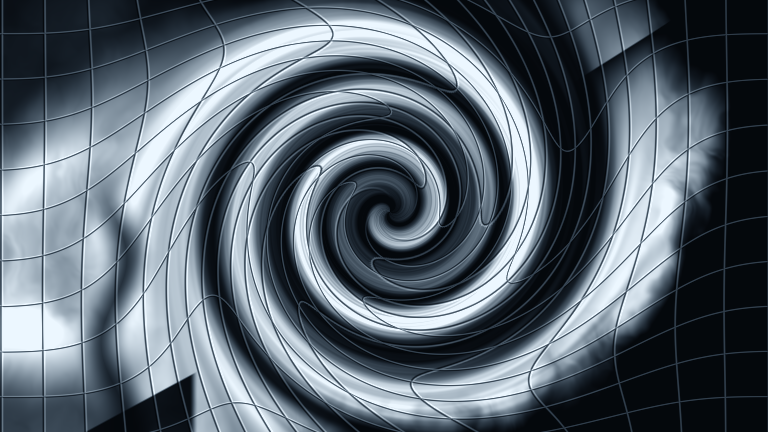
Reproduce this background procedurally as a Shadertoy shader.

```glsl
// A steel-blue vortex: two glossy spiral arms streaked along their length,
// smoky dark corners, and a tile grid wound up by a radial twist.
// Arms come from a spiral phase; grid lines are drawn in untwisted space.

const float TAU = 6.2831853;
const vec2  CENTER = vec2(0.014, 0.010);     // vortex eye, in canvas heights
const float ARM_WIND = 20.5;                 // winding of the arms, quarter turns
const float ARM_REACH = 0.656;               // radius where the arms straighten
const float ARM_TURN = 2.17;                 // rotation of the arms, quarter turns
const float GRID_TWIST = 7.5;                // radians of grid twist at the eye
const float GRID_FALLOFF = 3.7;
const vec2  CELL = vec2(0.0985, 0.105);
const vec2  LINE_WIDTH = vec2(0.0024, 0.0015);
const float BLACK_POINT = 0.035;
const vec3  TINT_GAMMA = vec3(1.14, 1.0, 0.89);
const vec3  TINT_GAIN = vec3(0.96, 1.0, 1.03);

float hash(vec2 p) {
    vec3 q = fract(p.xyx * 0.1031);
    q += dot(q, q.yzx + 33.33);
    return fract((q.x + q.y) * q.z);
}

// Value noise that repeats along x after a whole number of cells
float noise(vec2 p, float period) {
    vec2 i = floor(p), f = fract(p);
    f = f * f * (3.0 - 2.0 * f);
    float x0 = mod(i.x, period), x1 = mod(i.x + 1.0, period);
    return mix(mix(hash(vec2(x0, i.y)), hash(vec2(x1, i.y)), f.x),
               mix(hash(vec2(x0, i.y + 1.0)), hash(vec2(x1, i.y + 1.0)), f.x), f.y);
}

float clouds(vec2 p) {
    float sum = 0.0, weight = 0.5;
    for (int i = 0; i < 4; i++) {
        sum += weight * noise(p + 40.0, 512.0);
        p = mat2(1.6, 1.2, -1.2, 1.6) * p;
        weight *= 0.5;
    }
    return sum;
}

float bump(float d, float halfWidth, float soft) {
    return 1.0 - smoothstep(halfWidth - soft, halfWidth + soft, abs(d));
}

// Brightness of the spiral arms, with streaks running along them
float armTone(float angle, float r) {
    float wound = min(r, ARM_REACH) - ARM_REACH;
    float phase = angle * 4.0 / TAU + ARM_WIND * wound * wound - ARM_TURN;
    float streak = 0.30 * noise(vec2(phase * 3.0, r * 7.0), 12.0)
                 + 0.42 * noise(vec2(phase * 8.0, r * 9.0 + 20.0), 32.0)
                 + 0.28 * noise(vec2(phase * 17.0, r * 6.0 + 50.0), 68.0);
    phase += 0.25 * (noise(vec2(phase * 2.0, r * 6.0 + 80.0), 8.0) - 0.5);
    float w = mod(phase + 1.0, 4.0) - 1.0;
    float flare = 0.17 * smoothstep(0.43, 0.55, r);
    float mainArm = bump(w - 0.12 - 0.5 * flare, 0.52 + flare, 0.3);
    float sideArm = bump(w - 1.85, 0.42, 0.34) * mix(0.45, 1.0, smoothstep(0.2, 0.3, r));
    float sheen = bump(w - 2.6, 0.1, 0.3) * (1.0 - smoothstep(0.36, 0.44, r));
    float tone = 0.84 * mainArm + 0.80 * sideArm + 0.22 * sheen;
    tone = tone * (0.62 + 0.68 * streak) + 0.14 * streak * streak;
    return tone * mix(0.3, 1.0, smoothstep(0.0, 0.07, r)) * mix(0.72, 1.0, smoothstep(0.1, 0.26, r));
}

// Dark corners and folds that frame the vortex; 1 leaves the tone untouched
float frameShade(vec2 p, float angle, float r, float smoke) {
    float drift = 0.16 * (smoke - 0.47);
    float rightEdge = 0.68 + 0.17 * sin(angle) + drift;
    float right = smoothstep(-0.08, 0.07, r - rightEdge) * smoothstep(-0.28, -0.05, p.x);
    float along = p.x + 0.333;
    float topLeft = smoothstep(-0.05, 0.17, p.y - 0.454 - 0.45 * along + 0.54 * along * along + drift);
    float bottomLeft = 0.75 * smoothstep(0.27, 0.48, -p.y + drift) * smoothstep(0.5, 0.62, -p.x);
    float strip = bump(p.x + 0.625 + 0.03 * sin(p.y * 16.0), 0.03, 0.04)
                * smoothstep(-0.12, 0.06, -p.y);

    // Two slanted folds, opposite each other across the eye
    float upper = 0.326 + 0.63 * (p.x - 0.465) - p.y;
    float foldUpper = smoothstep(-0.003, 0.003, upper) * exp(-max(upper, 0.0) * 8.0)
                    * smoothstep(0.43, 0.5, p.x);
    float lower = -0.37 + 0.54 * (p.x + 0.45) - p.y;
    float foldLower = smoothstep(-0.003, 0.003, lower) * smoothstep(0.43, 0.45, -p.x);

    return (1.0 - 0.97 * right) * (1.0 - 0.88 * topLeft) * (1.0 - bottomLeft)
         * (1.0 - 0.8 * strip) * (1.0 - 0.92 * foldUpper) * (1.0 - 0.93 * foldLower);
}

void mainImage(out vec4 fragColor, in vec2 fragCoord) {
    vec2 p = (fragCoord - 0.5 * iResolution.xy) / iResolution.y;
    vec2 d = p - CENTER;
    float r = length(d), angle = atan(d.y, d.x);

    // Arms, smoke and frame
    float smoke = clouds(d * vec2(9.0, 5.0) + 1.5 * clouds(d * 6.0));
    float tone = armTone(angle, r);
    tone *= mix(1.0, 0.55 + 0.8 * smoke, smoothstep(0.5, 0.75, r));
    tone *= frameShade(p, angle, r, smoke);
    tone += 0.05 * smoke * smoothstep(0.55, 0.8, r) * smoothstep(0.3, -0.3, p.x);

    // Twisted grid, measured in screen distance so lines keep their width
    float twist = GRID_TWIST * pow(max(1.0 - r, 0.0), GRID_FALLOFF);
    float c = cos(twist), s = sin(twist);
    vec2 grid = (mat2(c, s, -s, c) * d + CENTER) / CELL;
    vec2 dx = dFdx(grid), dy = dFdy(grid);
    vec2 slope = sqrt(dx * dx + dy * dy) * iResolution.y;
    vec2 dist = (fract(grid + 0.5) - 0.5) / max(slope, vec2(0.001));
    vec2 soft = LINE_WIDTH + 0.7 / iResolution.y;
    vec2 groove = 1.0 - smoothstep(vec2(0.0), soft, abs(dist));
    vec2 rim = 1.0 - smoothstep(vec2(0.0), soft, abs(dist - 1.3 * LINE_WIDTH));
    float lineFade = smoothstep(0.02, 0.12, r);
    tone *= 1.0 - 0.7 * lineFade * max(groove.x, groove.y);
    tone += 0.22 * lineFade * max(rim.x, rim.y);

    tone = clamp((tone - BLACK_POINT) * 1.08 + 0.035, 0.03, 0.97);
    vec3 color = pow(vec3(tone), TINT_GAMMA) * TINT_GAIN;
    fragColor = vec4(color, 1.0);
}
```
